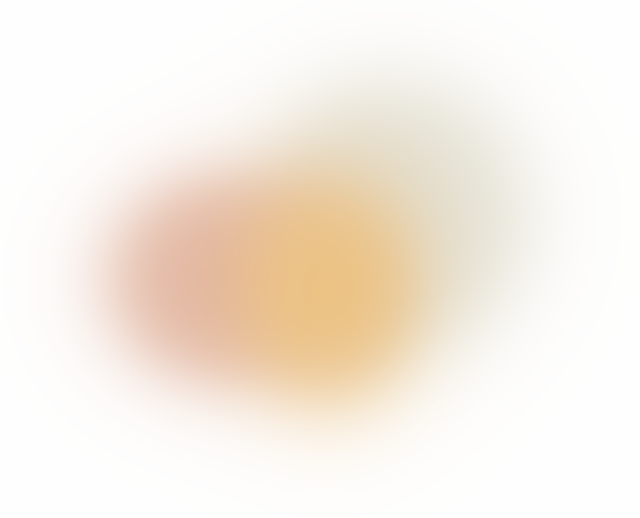
Write a Shadertoy shader that draws this background.

```glsl
// Three soft, overlapping glows on white: a pale sage halo, a terracotta
// cloud and an amber core. Each is an ellipse whose edge fades along a
// logistic curve, laid over the previous ones from back to front.

// Positions and radii are in canvas heights, measured from the centre.
const vec3 PAPER = vec3(0.998, 0.997, 0.996);

const vec3 SAGE = vec3(0.890, 0.876, 0.822);
const vec2 SAGE_CENTER = vec2(0.139, 0.081);
const vec2 SAGE_RADII = vec2(0.250, 0.250);
const float SAGE_SOFTNESS = 0.206;

const vec3 TERRACOTTA = vec3(0.885, 0.715, 0.635);
const vec2 TERRACOTTA_CENTER = vec2(-0.183, -0.039);
const vec2 TERRACOTTA_RADII = vec2(0.217, 0.195);
const float TERRACOTTA_SOFTNESS = 0.215;

const vec3 AMBER = vec3(0.925, 0.762, 0.515);
const vec2 AMBER_CENTER = vec2(0.018, -0.060);
const vec2 AMBER_RADII = vec2(0.163, 0.201);
const float AMBER_SOFTNESS = 0.265;

// Coverage of a blurred ellipse: one inside, one half on its rim, zero far out.
float glow(vec2 point, vec2 center, vec2 radii, float softness) {
    float rimDistance = length((point - center) / radii) - 1.0;
    return 1.0 / (1.0 + exp(min(rimDistance / softness, 40.0)));
}

void mainImage(out vec4 fragColor, in vec2 fragCoord) {
    vec2 point = (fragCoord - 0.5 * iResolution.xy) / iResolution.y;

    // Layers from back to front
    vec3 color = PAPER;
    color = mix(color, SAGE, glow(point, SAGE_CENTER, SAGE_RADII, SAGE_SOFTNESS));
    color = mix(color, TERRACOTTA,
                glow(point, TERRACOTTA_CENTER, TERRACOTTA_RADII, TERRACOTTA_SOFTNESS));
    color = mix(color, AMBER, glow(point, AMBER_CENTER, AMBER_RADII, AMBER_SOFTNESS));

    fragColor = vec4(color, 1.0);
}
```
